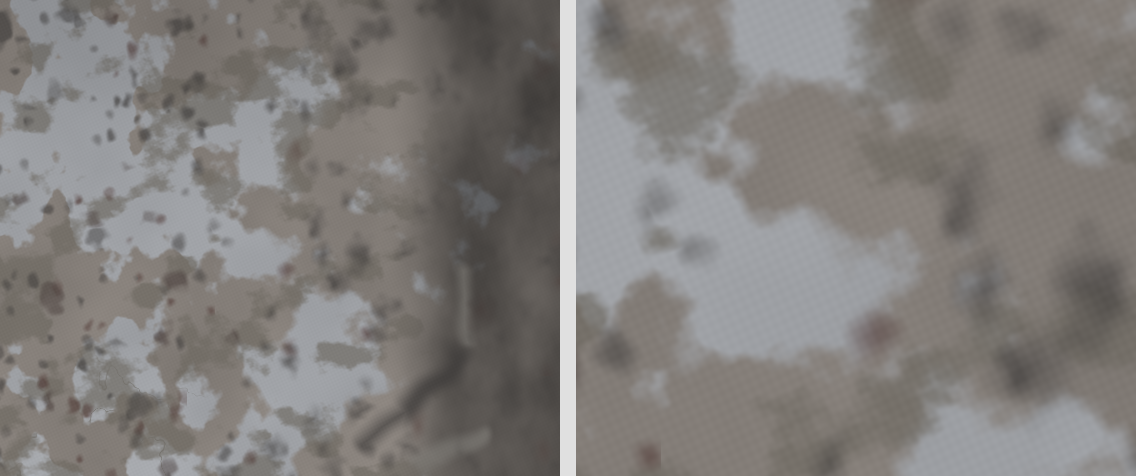
Left, the full canvas; right, a detail of the centre.
A WebGL 2 fragment shader for this texture:

```glsl
#version 300 es
precision highp float;
// Weathered painted plaster on woven cloth: pale flaking patches over warm grey,
// falling into soft shadow on the right. Region distances are broken up by fractal
// noise, then scattered stains, fine cracks and a faint weave are laid on top.
#define WARM vec3(0.525, 0.500, 0.478)
#define PALE vec3(0.618, 0.628, 0.645)
#define STAIN vec3(0.245, 0.235, 0.230)
#define RUST vec3(0.300, 0.205, 0.190)
#define OCHRE vec3(0.475, 0.455, 0.420)
#define SHADE 0.66
#define RAGGED 1.15
#define STAIN_AMOUNT 0.85
#define WEAVE_COUNT 105.0
#define WEAVE_DEPTH 0.008

uniform vec2 u_resolution;
out vec4 outColor;

float hash(vec2 p) {
  return fract(sin(dot(p, vec2(127.1, 311.7))) * 43758.5453);
}

float noise(vec2 p) {
  vec2 i = floor(p), f = fract(p);
  f = f * f * (3.0 - 2.0 * f);
  return mix(mix(hash(i), hash(i + vec2(1, 0)), f.x),
             mix(hash(i + vec2(0, 1)), hash(i + vec2(1, 1)), f.x), f.y);
}

float fbm(vec2 p) {
  float sum = 0.0, amp = 0.52;
  for (int i = 0; i < 5; i++) {
    sum += amp * noise(p);
    p = mat2(1.6, 1.2, -1.2, 1.6) * p + 7.3;
    amp *= 0.5;
  }
  return sum;
}

float box(vec2 p, vec2 halfSize) {
  vec2 d = abs(p) - halfSize;
  return length(max(d, 0.0)) + min(max(d.x, d.y), 0.0);
}

float segment(vec2 p, vec2 a, vec2 b) {
  vec2 ab = b - a;
  return length(p - a - ab * clamp(dot(p - a, ab) / dot(ab, ab), 0.0, 1.0));
}

// Soft coverage of a shape whose edge lies at distance zero
float cover(float d, float soft) {
  return 1.0 - smoothstep(-soft, soft, d);
}

// Scattered irregular blots: x is coverage, y is the rust share
vec2 stains(vec2 p, float cell, float density, float soft) {
  vec2 id = floor(p / cell), result = vec2(0.0);
  vec2 warp = 0.22 * cell * (vec2(noise(p * 55.0), noise(p * 55.0 + 19.0)) - 0.5);
  for (int j = -1; j <= 1; j++)
    for (int i = -1; i <= 1; i++) {
      vec2 c = id + vec2(i, j);
      vec2 spot = (c + vec2(hash(c), hash(c + 31.0))) * cell;
      float radius = cell * mix(0.08, 0.24, hash(c + 53.0));
      vec2 stretch = vec2(1.0, mix(0.6, 1.15, hash(c + 11.0)));
      float d = length((p - spot + warp) * stretch) - radius;
      float a = cover(d, soft) * step(hash(c + 71.0), density) * mix(0.45, 1.0, hash(c + 97.0));
      if (a > result.x) result = vec2(a, step(0.82, hash(c + 5.0)));
    }
  return result;
}

void main() {
  vec2 p = gl_FragCoord.xy / u_resolution.y;
  p.x *= 1.174 * u_resolution.y / u_resolution.x;
  float shadow = smoothstep(0.80, 0.98, p.x + 0.06 * (fbm(p * 4.0) - 0.5));
  float left = 1.0 - smoothstep(0.30, 0.48, p.x);
  float blur = mix(0.035, 0.09, smoothstep(0.2, 0.9, p.x));
  float rough = fbm(p * 9.0 + 3.0) - 0.5;

  // Pale regions: broad band, lower corner, slanted lobe, upper patch
  float band = box(p - vec2(0.25, 0.65), vec2(0.40, 0.14));
  float foot = box(p - vec2(0.12, 0.04), vec2(0.33, 0.20));
  float lobe = segment(p, vec2(0.54, 0.02), vec2(0.70, 0.19)) - 0.085;
  float upper = segment(p, vec2(0.08, 0.98), vec2(0.30, 0.84)) - 0.06;
  float region = min(min(band, foot), min(lobe, upper));
  float streaks = left * (noise(p * vec2(24.0, 2.5)) - 0.45) * 0.38;
  float bias = clamp(-region * 2.6, -0.30, 0.15) + streaks;
  float pale = smoothstep(-blur, blur, bias + rough * RAGGED);

  // Warm ground, pale coat and ochre smudges
  vec3 ground = WARM * (0.90 + 0.20 * fbm(p * 5.0 + 40.0));
  vec3 coat = PALE * (0.95 + 0.10 * fbm(p * 7.0 + 12.0));
  coat += 0.035 * (1.0 - smoothstep(0.0, 0.4, p.y)) * left;
  vec3 color = mix(ground, coat, pale);
  float smudge = smoothstep(0.53, 0.68, fbm(p * vec2(13.0, 16.0) + 60.0));
  color = mix(color, OCHRE * 0.9, smudge * 0.65 * (1.0 - shadow));

  // Shadowed side with cloudy tone, a light run and a curled dark fold
  float cloud = fbm(p * vec2(8.0, 5.0) + 80.0) - 0.5;
  color *= mix(1.0, SHADE + 0.45 * cloud, shadow);
  vec2 q = p + 0.045 * (vec2(noise(p * 13.0), noise(p * 13.0 + 9.0)) - 0.5);
  float run = min(segment(q, vec2(0.96, 0.44), vec2(0.975, 0.28)) - 0.010,
                  segment(q, vec2(0.88, 0.03), vec2(1.0, 0.09)) - 0.018);
  color = mix(color, vec3(0.49, 0.48, 0.46), 0.65 * cover(run, 0.016));
  float fold = min(segment(q, vec2(0.77, 0.08), vec2(0.86, 0.15)) - 0.012,
                   segment(q, vec2(0.86, 0.15), vec2(0.95, 0.24)) - 0.026);
  color = mix(color, STAIN, 0.75 * cover(fold, 0.024));

  // Small and large stains, softer away from the left
  float soft = mix(0.006, 0.016, smoothstep(0.2, 0.9, p.x));
  vec2 fine = stains(p, 0.052, mix(0.22, 0.42, left), soft);
  vec2 broad = stains(p + 4.0, 0.105, 0.45, soft * 1.4);
  color = mix(color, mix(STAIN, RUST, fine.y), fine.x * STAIN_AMOUNT * mix(0.75, 0.4, shadow));
  color = mix(color, mix(STAIN, RUST, broad.y * 0.4), broad.x * STAIN_AMOUNT * 0.75);

  // Hairline cracks in the lower pale coat
  float vein = abs(fbm(p * 8.0 + 25.0) - 0.5);
  float crack = cover(vein - 0.006, 0.007) * pale * left * (1.0 - smoothstep(0.15, 0.3, p.y));
  color = mix(color, OCHRE * 0.85, 0.55 * crack);

  // Woven surface and gentle corner falloff
  vec2 thread = mat2(0.94, 0.34, -0.34, 0.94) * p * WEAVE_COUNT * 6.2832;
  color += WEAVE_DEPTH * sin(thread.x) * sin(thread.y) * (1.0 - 0.5 * shadow);
  color *= 1.0 - 0.10 * smoothstep(0.65, 1.0, p.y);
  outColor = vec4(color, 1.0);
}
```
